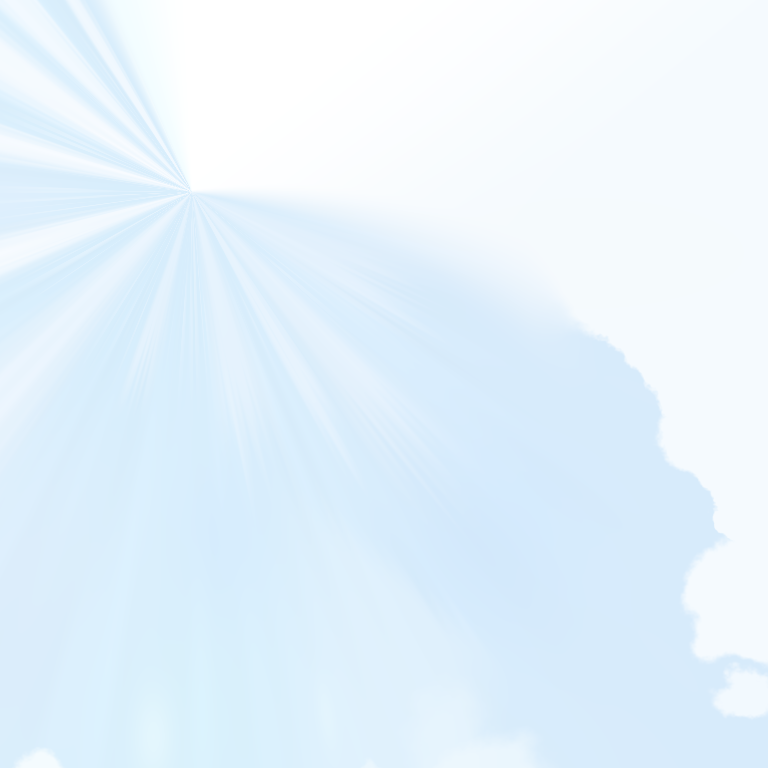
Reproduce this background procedurally as a WebGL 2 fragment shader.

```glsl
#version 300 es
precision highp float;
// Pale sky with light rays fanning from an upper-left point and soft white clouds.
uniform vec2 u_resolution;
out vec4 fragColor;

// Ray: angle in degrees, half width in degrees, length, strength
const vec4 RAYS[11] = vec4[11](
  vec4(121.5, 2.5, 0.60, 0.65), vec4(132.5, 5.0, 0.70, 0.62),
  vec4(146.0, 8.0, 0.75, 0.85), vec4(165.5, 6.5, 0.70, 0.80),
  vec4(198.0, 8.0, 0.65, 0.82), vec4(227.0, 11.5, 0.78, 0.55),
  vec4(254.5, 5.5, 0.31, 0.52), vec4(284.0, 9.0, 0.40, 0.45),
  vec4(301.0, 3.5, 0.44, 0.48), vec4(311.0, 7.5, 0.53, 0.46),
  vec4(334.0, 13.0, 0.36, 0.42));

float hash(vec2 p) {
  return fract(sin(dot(p, vec2(127.1, 311.7))) * 43758.5453);
}

float noise(vec2 p) {
  vec2 i = floor(p), f = fract(p);
  f = f * f * (3.0 - 2.0 * f);
  return mix(mix(hash(i), hash(i + vec2(1, 0)), f.x),
             mix(hash(i + vec2(0, 1)), hash(i + vec2(1, 1)), f.x), f.y);
}

float fbm(vec2 p) {
  float sum = 0.0, gain = 0.5;
  for (int i = 0; i < 5; i++) {
    sum += gain * noise(p);
    p = p * 2.03 + 17.0;
    gain *= 0.55;
  }
  return sum;
}

// Soft elliptical patch, 1 at its centre
float glow(vec2 p, vec2 centre, vec2 size) {
  vec2 q = (p - centre) / size;
  return exp(-dot(q, q));
}

// Crisp elliptical puff
float puff(vec2 p, vec2 centre, vec2 size, float blur) {
  return 1.0 - smoothstep(1.0 - blur, 1.0 + blur, length((p - centre) / size));
}

void main() {
  vec2 uv = gl_FragCoord.xy / u_resolution;
  vec2 d = uv - vec2(0.25, 0.75);
  float radius = length(d);
  float angle = mod(degrees(atan(d.y, d.x)) + 360.0, 360.0);
  float streak = noise(vec2(angle * 0.45, radius * 3.0));
  float fine = noise(vec2(angle * 1.3, radius * 5.0 + 9.0));

  // Blue sky with pale, cyan and deeper patches
  vec3 col = mix(vec3(0.855, 0.938, 0.99), vec3(0.845, 0.922, 0.985),
                 smoothstep(0.3, 0.9, uv.x + 0.35 * uv.y));
  col = mix(col, vec3(0.82, 0.91, 0.99), 0.65 * glow(uv, vec2(0.64, 0.30), vec2(0.13, 0.14)));
  col = mix(col, vec3(0.825, 0.915, 0.993), 0.5 * glow(uv, vec2(0.29, 0.30), vec2(0.06, 0.11)));
  col = mix(col, vec3(0.82, 0.92, 0.985), 0.5 * glow(uv, vec2(0.15, 0.60), vec2(0.14, 0.18)));
  col = mix(col, vec3(0.88, 0.93, 0.985), 0.5 * glow(uv, vec2(0.0, 0.74), vec2(0.1, 0.05)));
  col = mix(col, vec3(0.875, 0.932, 0.988), 0.6 * glow(uv, vec2(0.0, 0.25), vec2(0.14, 0.25)));
  col = mix(col, vec3(0.855, 0.955, 0.99), 0.6 * glow(uv, vec2(0.25, 0.06), vec2(0.12, 0.14)));
  col += (streak - 0.5) * 0.014 * smoothstep(0.03, 0.2, radius) * smoothstep(0.95, 0.5, uv.x);

  // Rays with feathered sides and ragged ends
  float light = 0.0;
  for (int i = 0; i < 11; i++) {
    vec4 ray = RAYS[i];
    float across = 1.0 - smoothstep(0.25, 1.1, abs(angle - ray.x + (fine - 0.5) * 2.0) / ray.y);
    float reach = ray.z * (0.82 + 0.36 * fine);
    float along = 1.0 - smoothstep(0.6 * reach, reach, radius);
    light = max(light, across * along * ray.w * (0.75 + 0.4 * streak));
  }
  float threads = smoothstep(0.55, 0.9, fine) * 0.35 * (1.0 - smoothstep(0.1, 0.32, radius));
  light = max(light, threads * smoothstep(340.0, 315.0, angle));
  vec3 rayColor = mix(vec3(0.99, 0.992, 1.0), vec3(0.965, 0.975, 0.997),
                      smoothstep(205.0, 240.0, angle));
  col = mix(col, rayColor, clamp(light, 0.0, 1.0));

  // Pale plume and wisps at the bottom
  float ridge = 0.335 - uv.y - 0.85 * (uv.x - 0.455) + (fine - 0.5) * 0.04;
  float plume = smoothstep(0.0, 0.06, ridge) * smoothstep(0.33, 0.48, uv.x)
              * (1.0 - smoothstep(0.58, 0.68, uv.x));
  col = mix(col, vec3(0.895, 0.952, 0.99), 0.6 * plume);
  float wisps = glow(uv, vec2(0.20, 0.04), vec2(0.025, 0.06))
              + 0.7 * glow(uv, vec2(0.425 - 0.15 * (uv.y - 0.07), 0.07), vec2(0.012, 0.05));
  col = mix(col, vec3(0.91, 0.975, 0.995), 0.7 * min(wisps, 1.0));

  // Ragged puffs along the lower edge
  vec2 rough = vec2(fbm(uv * 22.0), fbm(uv * 22.0 + 40.0)) - 0.52;
  vec2 warped = uv + rough * 0.048;
  float low = puff(warped, vec2(0.05, -0.015), vec2(0.036, 0.034), 0.2);
  low = max(low, 0.65 * puff(warped, vec2(0.64, -0.015), vec2(0.08, 0.055), 0.35));
  low = max(low, 0.3 * puff(warped, vec2(0.585, 0.03), vec2(0.045, 0.06), 0.5));
  low = max(low, 0.6 * puff(warped, vec2(0.48, -0.005), vec2(0.014, 0.02), 0.3));
  col = mix(col, vec3(0.955, 0.983, 0.995), low);

  // White upper field: smooth near the source, cloud-edged at the right
  float crisp = smoothstep(0.68, 0.78, uv.x);
  vec2 q = mix(uv, warped, crisp);
  float dx = max(q.x - 0.25, 0.0);
  float height = q.y - 0.75 + 0.65 * dx * dx + 2.1 * pow(dx, 8.0);
  float haze = smoothstep(-0.25 * dx, 0.0, uv.y - 0.75 + 0.65 * dx * dx) * (1.0 - crisp);
  col = mix(col, vec3(0.925, 0.955, 0.985), 0.45 * haze * step(0.25, uv.x));
  float soft = mix(0.003 + 0.16 * dx, 0.006, crisp);
  float field = smoothstep(-soft, soft, height) * step(0.25, uv.x);
  float wedge = smoothstep(119.0, 111.0, angle) * step(0.0, d.y) * step(uv.x, 0.25);
  field = max(field, wedge);
  field = max(field, puff(warped, vec2(0.93, 0.42), vec2(0.062, 0.045), 0.1));
  field = max(field, puff(warped, vec2(1.0, 0.22), vec2(0.118, 0.092), 0.07));
  field = max(field, 0.9 * puff(warped, vec2(0.975, 0.09), vec2(0.05, 0.025), 0.2));

  // White brightest above the source, cooler toward the right and left rim
  vec3 white = mix(vec3(1.0), vec3(0.96, 0.981, 0.996),
                   smoothstep(0.15, 0.7, uv.x * 0.9 - (uv.y - 0.75) * 1.1));
  white = mix(white, vec3(0.966, 0.976, 0.988), 0.4 * glow(uv, vec2(0.75, 0.67), vec2(0.3, 0.1)));
  white = mix(white, vec3(0.95, 0.992, 1.0), wedge * smoothstep(90.0, 114.0, angle));
  col = mix(col, white, field);

  fragColor = vec4(clamp(col, 0.0, 1.0), 1.0);
}
```
